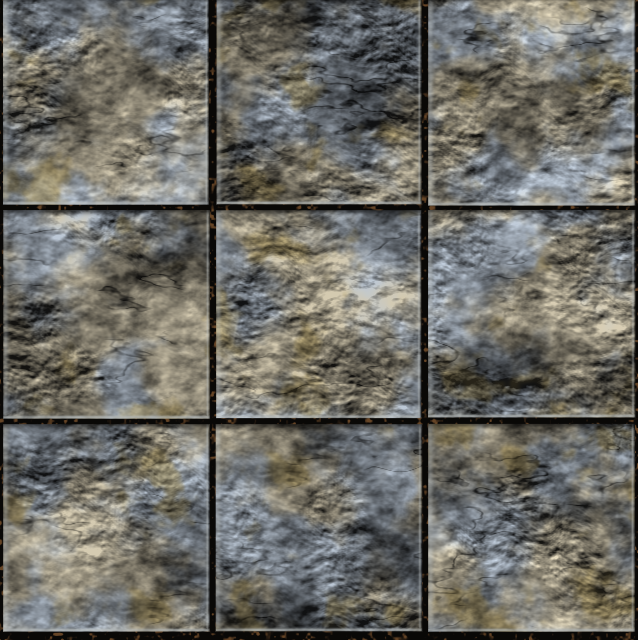
Give the GLSL for this texture, as a Shadertoy shader.

```glsl
// Three by three weathered grey stone tiles with bevelled rims and dark gritty joints.

const float TILES = 3.0;                        // repeats across and down
const vec2  GRID_SHIFT = vec2(0.0, 0.027);      // offset of the grid, in tiles
const vec2  JOINT_HALF = vec2(0.012, 0.009);    // half joint width, in tiles
const float JOINT_JITTER = 0.007;               // uneven cutting of each edge
const float STONE_TONE = 0.425;
const float CLOUD_GAIN = 0.85;
const float GRAIN_GAIN = 0.50;
const float RELIEF_GAIN = 0.80;
const vec2  LIGHT_STEP = vec2(-0.006, 0.014);   // relief sampling offset
const vec3  COOL_TINT = vec3(0.94, 1.00, 1.07);
const vec3  WARM_TINT = vec3(1.06, 1.01, 0.88);
const vec3  OCHRE = vec3(0.46, 0.40, 0.23);
const vec3  RIM_LIGHT = vec3(0.72, 0.74, 0.74);
const vec3  JOINT_DARK = vec3(0.035, 0.030, 0.025);
const vec3  JOINT_GRIT = vec3(0.40, 0.27, 0.15);

float hash(vec2 p) {
    vec3 q = fract(p.xyx * 0.1031);
    q += dot(q, q.yzx + 33.33);
    return fract((q.x + q.y) * q.z);
}

float noise(vec2 p) {
    vec2 i = floor(p), f = fract(p);
    f = f * f * (3.0 - 2.0 * f);
    return mix(mix(hash(i), hash(i + vec2(1, 0)), f.x),
               mix(hash(i + vec2(0, 1)), hash(i + vec2(1, 1)), f.x), f.y);
}

// Fractal noise, rotated between octaves to hide the lattice
float fbm(vec2 p, int octaves) {
    float sum = 0.0, weight = 1.0, total = 0.0;
    for (int i = 0; i < octaves; i++) {
        sum += weight * noise(p);
        total += weight;
        weight *= 0.58;
        p = mat2(1.6, 1.2, -1.2, 1.6) * p + 17.3;
    }
    return sum / total;
}

// Rock height, stretched sideways into ledges
float rockHeight(vec2 p) {
    p += 0.035 * vec2(noise(p * 7.0), noise(p * 7.0 + 31.0));
    return fbm(p * vec2(11.0, 19.0), 4);
}

vec3 stone(vec2 p) {
    float cloud = fbm(p * vec2(2.2, 2.8), 4) - 0.5;
    float grain = fbm(p * vec2(16.0, 22.0) + 40.0, 3) - 0.5;
    float height = rockHeight(p);
    float relief = height - rockHeight(p + LIGHT_STEP);
    float roughness = mix(0.5, 1.5, smoothstep(0.3, 0.7, noise(p * 4.0 + 9.0)));
    float tone = STONE_TONE + CLOUD_GAIN * cloud + GRAIN_GAIN * grain
               + RELIEF_GAIN * roughness * relief;

    // Broken dark crevices
    float ridge = abs(fbm(p * vec2(3.0, 8.0) + 70.0, 4) - 0.5);
    float broken = smoothstep(0.52, 0.72, noise(p * 5.0 + 55.0));
    tone -= 0.17 * broken * (1.0 - smoothstep(0.0, 0.035, ridge));
    tone = clamp(tone, 0.07, 0.82);

    // Cool and warm mineral tints, with patchy ochre stains
    float mineral = fbm(p * 3.2 + 90.0, 4);
    vec3 color = tone * mix(COOL_TINT, WARM_TINT, smoothstep(0.36, 0.64, mineral));
    float stain = smoothstep(0.58, 0.76, fbm(p * 4.5 + 120.0, 4));
    return mix(color, OCHRE * (0.4 + 1.4 * tone), 0.55 * stain);
}

vec3 joint(vec2 p) {
    float grit = noise(p * 75.0) * noise(p * 42.0 + 13.0);
    return mix(JOINT_DARK, JOINT_GRIT, smoothstep(0.30, 0.75, grit));
}

// Soft band centred at a given distance from an edge
float band(float d, float center, float width) {
    float t = (d - center) / width;
    return exp(-t * t);
}

void mainImage(out vec4 fragColor, in vec2 fragCoord) {
    vec2 grid = TILES * fragCoord / iResolution.xy - GRID_SHIFT;
    vec2 tile = max(floor(grid), 0.0);
    vec2 local = grid - tile;
    float pixel = TILES / iResolution.y;

    // Distances inward from the four uneven tile edges
    vec2 seed = tile * 7.0 + 3.0;
    vec2 lowJitter = vec2(hash(seed), hash(seed + 1.7));
    vec2 highJitter = vec2(hash(seed + 3.1), hash(seed + 5.3));
    vec2 low = local - JOINT_HALF - JOINT_JITTER * lowJitter;
    vec2 high = 1.0 - local - JOINT_HALF - JOINT_JITTER * highJitter;
    float inside = min(min(low.x, low.y), min(high.x, high.y));

    // Each tile samples its own stone and has a slight shade of its own
    vec2 origin = 20.0 * vec2(hash(tile + 11.0), hash(tile + 23.0));
    vec3 color = stone(local + origin);
    color *= 0.95 + 0.10 * hash(tile + 37.0);

    // Bevel: bright lower and side rims, shaded upper and right edges
    float wear = 0.65 + 0.5 * noise(grid * 24.0);
    float rim = max(0.75 * band(low.y, 0.007, 0.008),
                max(0.42 * band(low.x, 0.010, 0.014), 0.48 * band(high.x, 0.011, 0.006)));
    color = mix(color, RIM_LIGHT, clamp(rim * wear, 0.0, 1.0));
    float shade = max(0.50 * band(high.y, 0.0, 0.018), 0.55 * band(high.x, 0.0, 0.006));
    color *= 1.0 - shade;

    float coverage = smoothstep(-0.6 * pixel, 0.6 * pixel, inside);
    fragColor = vec4(mix(joint(grid), color, coverage), 1.0);
}
```
